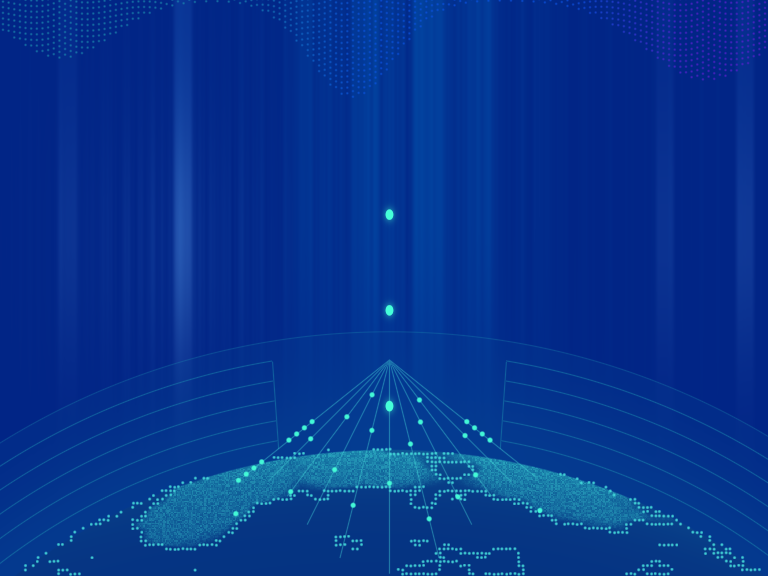
A WebGL 1 fragment shader for this background:

```glsl
precision highp float;
// Deep blue backdrop: light curtains, dotted waves and a networked globe under a fan of rays.
uniform vec2 u_resolution;
const vec3 NAVY = vec3(0.005, 0.145, 0.525), AZURE = vec3(0.01, 0.29, 0.65), HAZE = vec3(0.02, 0.25, 0.57);
const vec3 TEAL = vec3(0.1, 0.53, 0.68), CYAN = vec3(0.27, 0.86, 0.86), MINT = vec3(0.27, 1.0, 0.85);
const vec3 BLUE = vec3(0.04, 0.32, 0.88), VIOLET = vec3(0.36, 0.12, 0.82);
const vec2 CENTER = vec2(0.0095, -0.856), APEX = vec2(0.0095, 0.375);
const float GLOBE = 1.075, SKY = 1.28;

float hash(vec2 p) { return fract(sin(dot(p, vec2(127.1, 311.7))) * 43758.5); }
float slopeAt(vec2 cell, vec2 d) {
  float a = 6.2832 * hash(cell);
  return dot(vec2(cos(a), sin(a)), d);
}
float noise(vec2 p) {
  vec2 i = floor(p), f = fract(p), u = f * f * (3.0 - 2.0 * f), e = vec2(1.0, 0.0);
  return mix(mix(slopeAt(i, f), slopeAt(i + e, f - e), u.x),
             mix(slopeAt(i + e.yx, f - e.yx), slopeAt(i + 1.0, f - 1.0), u.x), u.y);
}
// Smooth coverage at distance d of a shape with half width w
float cover(float d, float w, float px) { return 1.0 - smoothstep(w - px, w + px, d); }
float segment(vec2 p, vec2 a, vec2 b) {
  vec2 d = b - a;
  return length(p - a - d * clamp(dot(p - a, d) / dot(d, d), 0.0, 1.0));
}
float band(float x, float c, float w) { return 1.0 - smoothstep(w * 0.5, w, abs(x - c)); }
float bump(float x, float c, float w) { return exp(-(x - c) * (x - c) / (w * w)); }

// Vertical light curtains
vec3 backdrop(vec2 p) {
  float fade = smoothstep(0.12, 0.65, p.y), mid = bump(p.x, 0.04, 0.22);
  float fine = noise(vec2(p.x * 75.0, 2.3)) + 0.6 * noise(vec2(p.x * 190.0, 7.6));
  float beams = 0.4 * band(p.x, -0.14, 0.02) + 0.5 * band(p.x, -0.033, 0.03)
              + 0.75 * band(p.x, 0.075, 0.035) + 0.55 * band(p.x, 0.168, 0.026);
  float pale = band(p.x, -0.349, 0.021) + 0.35 * band(p.x, -0.549, 0.022)
             + 0.35 * band(p.x, 0.488, 0.02) + 0.5 * band(p.x, 0.627, 0.02);
  float veil = 0.35 * bump(p.x, -0.37, 0.17) * (0.5 + fine);
  float light = mid * 0.32 + fade * (beams * 0.6 + fine * 0.25 * (mid + 0.3));
  return mix(NAVY, AZURE, clamp(light, 0.0, 1.0)) + vec3(0.1, 0.13, 0.11) * (pale + veil) * bump(p.y, 0.57, 0.22)
       + vec3(0.03, 0.06, 0.06) * pale * smoothstep(0.4, 0.9, p.y);
}
// Staggered dots above a wavy lower edge
float waveDots(vec2 p, float px) {
  float s = 0.0098, column = floor(p.x / s), x = (column + 0.5) * s;
  float edge = 1.0 - 0.1 * bump(x, -0.56, 0.125) - 0.168 * bump(x, -0.055, 0.104) - 0.138 * bump(x, 0.56, 0.15);
  edge += 0.5 * s * mod(column, 2.0);
  float row = max(0.0, floor((p.y - edge) / s + 0.5));
  return cover(length(p - vec2(x, edge + row * s)), 0.0017, px);
}
float blob(vec2 p, vec2 c, vec2 r, float tilt) {
  vec2 d = p - c;
  return 1.0 - length(vec2(d.x, d.y - tilt * d.x) / r);
}
float continents(vec2 p) {
  float west = blob(p, vec2(-0.293, 0.132), vec2(0.15, 0.06), 0.4);
  float north = blob(p, vec2(-0.04, 0.188), vec2(0.14, 0.036), 0.0);
  return max(max(west, north), blob(p, vec2(0.31, 0.155), vec2(0.18, 0.052), -0.25));
}
float land(vec2 p) {
  vec2 q = p * vec2(8.0, 17.0);
  return max(continents(p), -0.22) + 0.65 * noise(q) + 0.35 * noise(q * 2.7);
}
// Dots along shorelines and the globe rim
float coastDots(vec2 p, float px) {
  vec2 id = floor(p / 0.0072), c = (id + 0.5) * 0.0072, e = vec2(0.003, 0.0);
  float f = land(c), r = length(c - CENTER);
  float slope = length(vec2(land(c + e) - f, land(c + e.yx) - f)) / e.x;
  float rim = step(abs(r - GLOBE), 0.005) * step(0.3, abs(c.x)) * step(0.45, hash(id));
  vec2 jitter = 0.0016 * (vec2(hash(id + 3.1), hash(id + 8.7)) - 0.5);
  return max(step(abs(f), 0.0042 * slope), rim) * step(r, GLOBE + 0.006) * cover(length(p - c - jitter), 0.0023, px);
}
vec2 hub(float i) {
  float x = -0.62 + 0.155 * i;
  return vec2(x, CENTER.y + sqrt(GLOBE * GLOBE - x * x) - 0.03 - 0.1 * mod(i, 2.0) - 0.02 * sin(i * 2.4));
}
float network(vec2 p, float px) {
  float d = 1.0;
  for (int k = 0; k < 9; k++) {
    float i = float(k);
    for (int j = 1; j < 4; j++) d = min(d, segment(p, hub(i), hub(i + float(j))));
    d = min(d, segment(p, hub(i), vec2(0.8 * sin(i * 2.1), -0.1)));
  }
  return cover(d, 0.0005, px);
}
// Concentric scale lines, open in the middle
float scaleArcs(vec2 p, float r, float px) {
  float side = abs(p.x - CENTER.x), inner = 0.203 - 0.07 * (0.372 - p.y), d = 1.0;
  for (int i = 0; i < 5; i++) d = min(d, abs(r - 1.246 + 0.0345 * float(i)));
  float post = cover(abs(side - inner), 0.0006, px) * step(p.y, 0.372) * step(0.22, p.y);
  return max(cover(d, 0.0006, px) * step(inner, side), post);
}
// Distances to the ray lines (x) and to the nodes on them (y)
vec2 rayFan(vec2 d) {
  vec2 near = vec2(1.0);
  for (int k = 0; k < 11; k++) {
    float i = float(k), slope = -1.25 + 0.25 * i, depth = 0.055 + 0.1 * fract(i * 0.618 + 0.2);
    vec2 dir = vec2(slope, -1.0);
    near.x = min(near.x, segment(d, vec2(0.0), dir * (0.2 + 0.17 * bump(slope, 0.0, 0.6))));
    if (abs(slope) < 1.1) near.y = min(near.y, min(length(d - dir * depth), length(d - dir * (depth + 0.13))));
    float outer = 0.107 + 0.0107 * i + 0.027 * step(4.0, i);
    if (k < 4 || (k < 8 && d.x < 0.0)) near.y = min(near.y, length(vec2(abs(d.x) - 1.255 * outer, d.y + outer)));
  }
  return near;
}
void main() {
  float px = 1.0 / u_resolution.y;
  vec2 p = (gl_FragCoord.xy - vec2(0.5 * u_resolution.x, 0.0)) * px;
  float r = length(p - CENTER), disc = cover(r, GLOBE, px);
  vec3 waveColor = mix(mix(TEAL, BLUE, smoothstep(-0.3, 0.0, p.x)), VIOLET, smoothstep(0.3, 0.55, p.x));
  vec3 col = mix(backdrop(p), waveColor, 0.75 * waveDots(p, px));
  // Atmosphere and scale
  col = mix(col, HAZE, cover(r, SKY, px) * mix(0.25, 0.75, smoothstep(SKY, GLOBE, r)));
  col = mix(col, TEAL, max(0.45 * cover(abs(r - SKY), 0.0006, px), 0.7 * scaleArcs(p, r, px)));
  // Globe
  float rim = exp(min(r - GLOBE, 0.0) * 22.0) * bump(p.x, 0.08, 0.45), grain = hash(floor(p * 420.0));
  float soil = smoothstep(-0.05, 0.2, land(p)) * smoothstep(-0.35, 0.25, continents(p));
  vec3 globe = mix(vec3(0.02, 0.2, 0.51), TEAL, 0.45 * rim);
  globe = mix(globe, mix(TEAL, CYAN, 0.4 * grain), soil * (0.35 + 0.4 * rim + 0.25 * grain));
  col = mix(mix(col, globe, disc), CYAN, 0.35 * disc * network(p, px));
  col = mix(col, CYAN, 0.9 * coastDots(p, px));
  // Rays, nodes and rising beads
  vec2 rays = rayFan(p - APEX);
  col = mix(col, CYAN, 0.55 * cover(rays.x, 0.0006, px));
  col = mix(col, MINT, 0.95 * cover(rays.y, 0.0043, px));
  for (int i = 0; i < 3; i++) {
    vec2 d = (p - vec2(APEX.x, 0.295 + 0.1662 * float(i))) * vec2(1.35, 1.0);
    col = mix(col, MINT, max(cover(length(d), 0.0095, px), 0.45 * exp(-dot(d, d) * 7000.0)));
  }
  gl_FragColor = vec4(col, 1.0);
}
```
